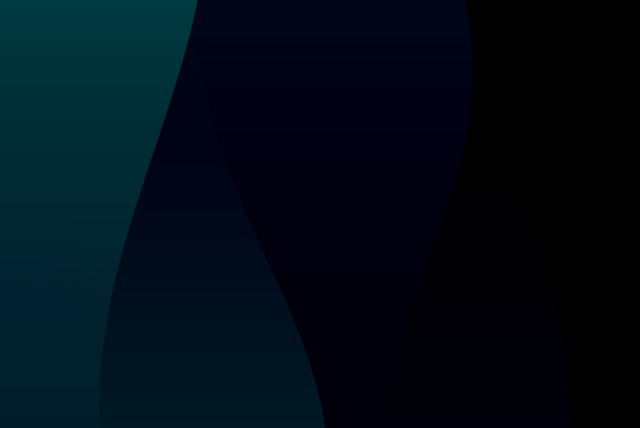
Reproduce this background procedurally as a Shadertoy shader.

```glsl
// Dark teal and navy wave panels, layered side by side and fading into black.

// Wave edges: centre x, swing, height of the inflection, frequency
const vec4 TEAL_EDGE  = vec4(0.2409, -0.0859, 0.6484, 2.600);
const vec4 BLUE_EDGE  = vec4(0.4141,  0.0990, 0.4043, 3.103);
const vec4 NAVY_EDGE  = vec4(0.6719, -0.0664, 0.4043, 3.657);
const vec4 SHADE_EDGE = vec4(0.8294,  0.0612, 0.4434, 3.970);

// Panel colours: bottom, lower third, upper third, top
const vec3 TEAL[4] = vec3[4](
    vec3(0.0, 0.118, 0.161), vec3(0.0, 0.139, 0.182),
    vec3(0.0, 0.173, 0.204), vec3(0.0, 0.224, 0.250));
const vec3 BLUE[4] = vec3[4](
    vec3(0.0, 0.098, 0.145), vec3(0.0, 0.051, 0.114),
    vec3(0.0, 0.010, 0.084), vec3(0.0, 0.020, 0.094));
const vec3 NAVY[4] = vec3[4](
    vec3(0.0, 0.000, 0.043), vec3(0.0, 0.000, 0.051),
    vec3(0.0, 0.000, 0.071), vec3(0.0, 0.024, 0.096));
const vec3 SHADE[4] = vec3[4](
    vec3(0.0, 0.000, 0.039), vec3(0.0, 0.000, 0.020),
    vec3(0.0), vec3(0.0));

const vec3 LEFT_TINT = vec3(0.0, -0.008, 0.010);  // bluer patch in the teal panel
const vec2 TINT_CENTRE = vec2(0.02, 0.32);
const float TINT_RADIUS = 0.20;

// Piecewise linear blend of four evenly spaced colours
vec3 gradient(vec3 stops[4], float height) {
    float t = clamp(height, 0.0, 1.0) * 3.0;
    vec3 color = mix(stops[0], stops[1], clamp(t, 0.0, 1.0));
    color = mix(color, stops[2], clamp(t - 1.0, 0.0, 1.0));
    return mix(color, stops[3], clamp(t - 2.0, 0.0, 1.0));
}

// Smooth coverage of the area to the left of a wave edge
float leftOf(vec4 edge, vec2 uv) {
    float edgeX = edge.x + edge.y * sin((edge.z - uv.y) * edge.w);
    float halfPixel = 0.6 / iResolution.x;
    return 1.0 - smoothstep(-halfPixel, halfPixel, uv.x - edgeX);
}

void mainImage(out vec4 fragColor, in vec2 fragCoord) {
    vec2 uv = fragCoord / iResolution.xy;

    // Teal panel with its soft blue patch
    float patchGlow = 1.0 - smoothstep(0.0, TINT_RADIUS, length(uv - TINT_CENTRE));
    vec3 teal = gradient(TEAL, uv.y) + LEFT_TINT * patchGlow;

    // Panels stacked from right to left over black
    vec3 color = vec3(0.0);
    color = mix(color, gradient(SHADE, uv.y), leftOf(SHADE_EDGE, uv));
    color = mix(color, gradient(NAVY, uv.y), leftOf(NAVY_EDGE, uv));
    color = mix(color, gradient(BLUE, uv.y), leftOf(BLUE_EDGE, uv));
    color = mix(color, teal, leftOf(TEAL_EDGE, uv));

    fragColor = vec4(color, 1.0);
}
```
